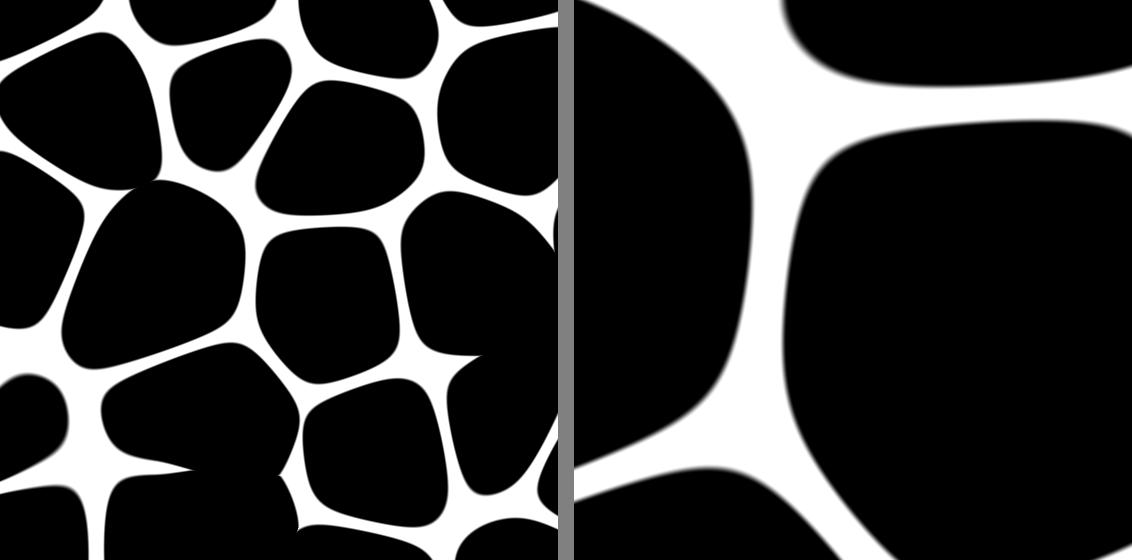
Left, the full canvas; right, a detail of the centre.
Reproduce this pattern procedurally as a WebGL 1 fragment shader.

```glsl
precision highp float;

uniform vec2 u_resolution;

const vec3 GAP_COLOR = vec3(0.0);
const vec3 WALL_COLOR = vec3(1.0);
const float CELLS_PER_HEIGHT = 3.6;
const float JITTER = 0.82;
const float WALL_HALF_WIDTH = 0.032;
const float CORNER_ROUNDING = 0.065;
const float EDGE_SOFTNESS = 0.007;
const float BROKEN_SHARE = 0.16;
const float BREAK_DEPTH = 0.09;

float hash(vec2 p) {
  return fract(sin(dot(p, vec2(127.1, 311.7))) * 43758.55);
}

// Jittered site of a grid cell
vec2 cellSite(vec2 id, float jitter) {
  vec2 offset = vec2(hash(id), hash(id + 57.3)) - 0.5;
  return id + 0.5 + jitter * offset;
}

// Grid id of the site nearest to p
vec2 nearestCell(vec2 p, float jitter) {
  vec2 base = floor(p);
  vec2 nearest = base;
  float best = 100.0;
  for (int y = -2; y <= 2; y++) {
    for (int x = -2; x <= 2; x++) {
      vec2 id = base + vec2(float(x), float(y));
      float d = distance(p, cellSite(id, jitter));
      if (d < best) {
        best = d;
        nearest = id;
      }
    }
  }
  return nearest;
}

// Thins some shared walls along their length; equal from either side
float wallBreak(vec2 p, vec2 idSum, vec2 siteA, vec2 siteB, float share, float depth) {
  vec2 across = normalize(siteB - siteA);
  vec2 along = vec2(-across.y, across.x);
  along *= along.x < 0.0 ? -1.0 : 1.0;
  float t = dot(p - 0.5 * (siteA + siteB), along);
  float broken = step(hash(idSum + 19.7), share);
  return broken * depth * smoothstep(-0.3, 0.3, t);
}

// Smooth minimum of the distances to all walls around p
float wallDistance(vec2 p, float jitter, float rounding) {
  vec2 home = nearestCell(p, jitter);
  vec2 homeSite = cellSite(home, jitter);
  float homeDistance = distance(p, homeSite);
  float sum = 0.0;
  for (int y = -2; y <= 2; y++) {
    for (int x = -2; x <= 2; x++) {
      if (x == 0 && y == 0) continue;
      vec2 id = home + vec2(float(x), float(y));
      vec2 site = cellSite(id, jitter);
      float d = 0.5 * (distance(p, site) - homeDistance);
      d += wallBreak(p, home + id, homeSite, site, BROKEN_SHARE, BREAK_DEPTH);
      sum += exp(-d / rounding);
    }
  }
  return -rounding * log(sum);
}

void main() {
  vec2 uv = gl_FragCoord.xy / u_resolution.y;
  vec2 p = uv * CELLS_PER_HEIGHT + vec2(4.3, 7.6);

  float d = wallDistance(p, JITTER, CORNER_ROUNDING) - WALL_HALF_WIDTH;
  float wall = 1.0 - smoothstep(-EDGE_SOFTNESS, EDGE_SOFTNESS, d);
  gl_FragColor = vec4(mix(GAP_COLOR, WALL_COLOR, wall), 1.0);
}
```
